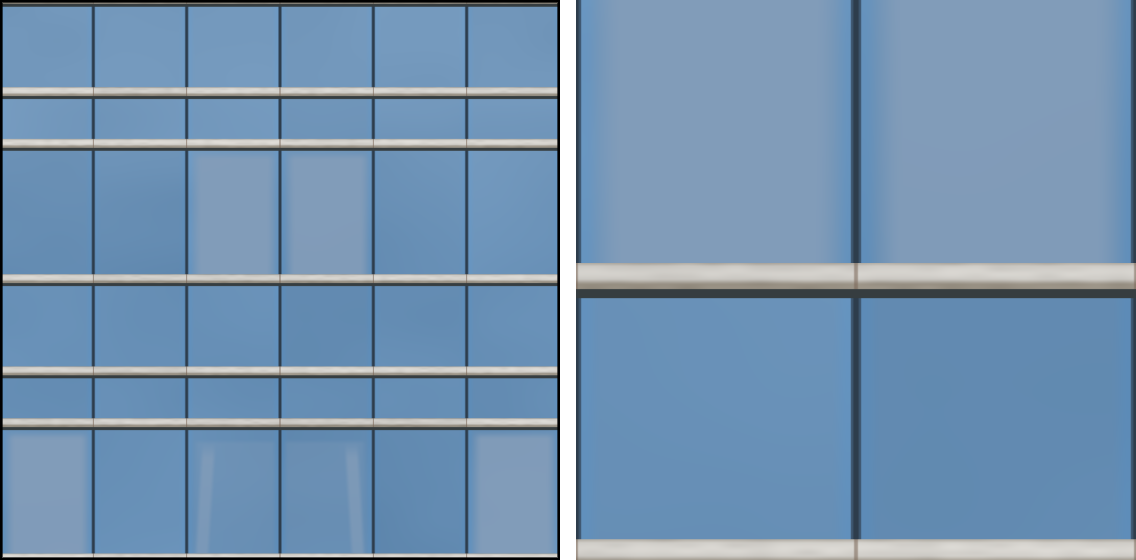
Left: the whole. Right: its middle third, enlarged.
Write a Shadertoy shader that draws this texture.

```glsl
// Blue glass curtain wall: six bays by two storeys, dark mullions and pale metal rails.

const float BAYS = 6.0;
const float STOREY = 0.4987;       // storey height
const float STOREY_SHIFT = 0.0091; // part of the first storey above the canvas
const float RAIL_A = 0.1647;       // rail heights inside a storey
const float RAIL_B = 0.2572;
const float RAIL_LIGHT = 0.0115;   // lower ends of the rail's three strips
const float RAIL_TAN = 0.0158;
const float RAIL_DARK = 0.0212;
const float FRAME = 0.0047;

const vec3 GLASS_LIGHT = vec3(0.447, 0.592, 0.733);
const vec3 GLASS_DEEP = vec3(0.395, 0.553, 0.705);
const vec3 BLIND = vec3(0.515, 0.615, 0.725);
const vec3 MULLION = vec3(0.25, 0.35, 0.45);
const vec3 GASKET = vec3(0.16, 0.21, 0.26);
const vec3 METAL = vec3(0.785, 0.775, 0.755);
const vec3 METAL_TAN = vec3(0.60, 0.57, 0.52);
const vec3 SHADOW = vec3(0.21, 0.24, 0.25);
const vec3 SEAM = vec3(0.47, 0.39, 0.33);

float hash(vec2 p) {
    vec3 q = fract(vec3(p.xyx) * 0.1031);
    q += dot(q, q.yzx + 33.33);
    return fract((q.x + q.y) * q.z);
}

float noise(vec2 p) {
    vec2 i = floor(p), f = fract(p);
    f = f * f * (3.0 - 2.0 * f);
    return mix(mix(hash(i), hash(i + vec2(1, 0)), f.x),
               mix(hash(i + vec2(0, 1)), hash(i + vec2(1, 1)), f.x), f.y);
}

// Soft-edged strip covering lo..hi
float band(float x, float lo, float hi, float soft) {
    return smoothstep(lo - soft, lo + soft, x) - smoothstep(hi - soft, hi + soft, x);
}

// Glass of one pane; q runs 0..1 over the pane, top left to bottom right
vec3 glass(vec2 p, vec2 q, vec2 id) {
    vec3 color = mix(GLASS_LIGHT, GLASS_DEEP, smoothstep(0.1, 0.6, p.y));
    vec2 slope = vec2(hash(id + 7.0), hash(id + 19.0)) - 0.5;
    color += 0.028 * (hash(id + 3.0) - 0.5) + 0.035 * dot(slope, q - 0.5);
    color += 0.014 * (noise(p * vec2(9.0, 14.0)) - 0.5);
    float edge = min(q.x, 1.0 - q.x);
    return color + vec3(-0.02, 0.005, 0.025) * (1.0 - smoothstep(0.03, 0.09, edge));
}

// Drawn blinds: middle bays upstairs, outer bays downstairs
float blindMask(vec2 q, float bay, float storey) {
    float offset = abs(bay - 0.5 * (BAYS - 1.0));
    float chosen = 1.0 - step(0.1, abs(offset - 0.5 - 2.0 * storey));
    return chosen * band(q.x, 0.1, 0.92, 0.07) * smoothstep(0.0, 0.08, q.y);
}

// Faint curtain folds, mirrored about the middle of the lower storey
float curtainMask(float x, float y, float storey) {
    float m = abs(x * BAYS - 0.5 * BAYS);
    float center = 0.80 + 0.08 * (y - 0.5);
    float fold = band(m, center - 0.07, center + 0.06, 0.03) * smoothstep(0.08, 0.25, y);
    float haze = 0.3 * band(m, 0.06, 0.9, 0.04) * smoothstep(0.07, 0.12, y);
    return step(0.5, storey) * (0.55 * fold + haze * (1.0 - 0.6 * y));
}

// Lays a rail whose top edge is at d = 0, with d growing downwards
vec3 addRail(vec3 color, float d, float x, float joint, float seed, float aa) {
    float tone = 0.05 * (hash(vec2(floor(x * BAYS), seed)) - 0.5);
    float wear = 0.05 * (noise(vec2(x * 70.0, d * 260.0 + seed * 9.0)) - 0.5);
    float crown = 0.05 * band(d, 0.003, 0.009, 0.003);
    vec3 metal = mix(METAL + crown, METAL_TAN, smoothstep(0.0095, 0.0135, d));
    metal = mix(metal, METAL_TAN, 0.5 * (1.0 - smoothstep(0.0, 0.0025, d)));
    metal = mix(metal + tone + wear, SEAM, 0.55 * (1.0 - smoothstep(0.0005, 0.0018, joint)));
    color = mix(color, SHADOW, band(d, RAIL_LIGHT, RAIL_DARK, aa));
    return mix(color, metal, band(d, 0.0, RAIL_TAN, aa));
}

void mainImage(out vec4 fragColor, in vec2 fragCoord) {
    vec2 uv = fragCoord / iResolution.xy;
    vec2 p = vec2(uv.x, 1.0 - uv.y);
    float aa = 0.75 / min(iResolution.x, iResolution.y);

    // Bay, storey and pane row
    float bay = floor(p.x * BAYS);
    float t = p.y + STOREY_SHIFT;
    float storey = floor(t / STOREY);
    float y = t - storey * STOREY;
    float row = step(RAIL_A, y) + step(RAIL_B, y);
    float top = row < 0.5 ? 0.0 : (row < 1.5 ? RAIL_A : RAIL_B);
    float bottom = row < 0.5 ? RAIL_A : (row < 1.5 ? RAIL_B : STOREY);
    vec2 q = vec2(fract(p.x * BAYS), (y - top - RAIL_DARK) / (bottom - top - RAIL_DARK));

    // Glass, with blinds and curtains in the tall row
    vec3 color = glass(p, q, vec2(bay, storey * 3.0 + row));
    float tall = step(1.5, row);
    color = mix(color, BLIND, 0.9 * tall * blindMask(q, bay, storey));
    color = mix(color, BLIND, tall * curtainMask(p.x, q.y, storey));

    // Mullions
    float joint = abs(fract(p.x * BAYS + 0.5) - 0.5) / BAYS;
    color = mix(color, MULLION, 1.0 - smoothstep(0.0031 - aa, 0.0031 + aa, joint));
    color = mix(color, GASKET, 0.8 * (1.0 - smoothstep(0.0008, 0.0026, joint)));

    // Rails
    float seed = storey * 3.0;
    color = addRail(color, y, p.x, joint, seed, aa);
    color = addRail(color, y - RAIL_A, p.x, joint, seed + 1.0, aa);
    color = addRail(color, y - RAIL_B, p.x, joint, seed + 2.0, aa);

    // Black frame
    vec2 margin = min(uv, 1.0 - uv);
    color *= smoothstep(FRAME - aa, FRAME + aa, min(margin.x, margin.y));
    fragColor = vec4(clamp(color, 0.0, 1.0), 1.0);
}
```
